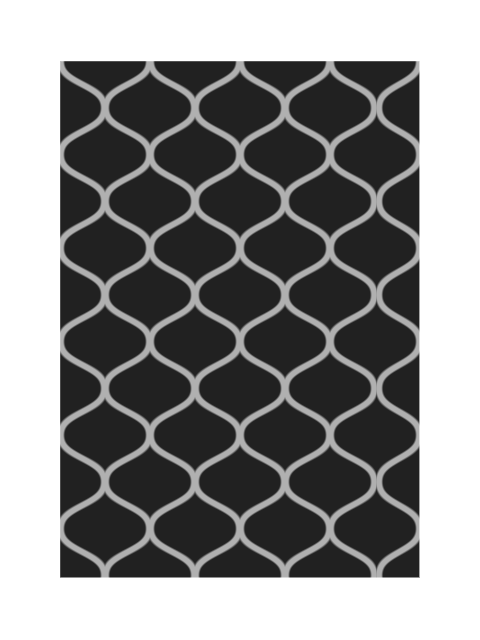
A WebGL 1 fragment shader for this pattern:

```glsl
precision highp float;

uniform vec2 u_resolution;

// Lengths are in canvas widths; the canvas is 1 wide and 4/3 high.
const vec2 CANVAS = vec2(1.0, 1.33333);
const vec2 PANEL_MIN = vec2(0.1255, 0.1302);
const vec2 PANEL_MAX = vec2(0.8738, 1.2057);
const float LATTICE_LEFT = 0.125;
const float LATTICE_TOP = 1.206;
const float STRAND_PITCH = 0.09375;  // two strands per ogee column
const float WAVE_HEIGHT = 0.1948;    // one ogee from tip to tip
const int STRANDS = 8;
const float HALF_WIDTH = 0.0066;
const float JOIN_GAP = 0.0017;       // strand inset at each junction
const float LAST_SHIFT = 0.0034;     // widens the joins of the last column
const float SHOULDER = 0.06;         // third harmonic, flattens the slopes
const float SOFTNESS = 0.0028;
const vec3 PAPER = vec3(1.0);
const vec3 GROUND = vec3(0.13);
const vec3 LINE = vec3(0.69);
const float TAU = 6.2831853;

// Shouldered cosine in x, its derivative in y.
vec2 ogeeWave(float t) {
  float value = cos(t) - SHOULDER * cos(3.0 * t);
  float slope = -sin(t) + 3.0 * SHOULDER * sin(3.0 * t);
  return vec2(value, slope) / (1.0 - SHOULDER);
}

// Distance to the nearest strand; neighbours mirror one another.
float latticeDistance(vec2 p) {
  vec2 wave = ogeeWave(TAU * (LATTICE_TOP - p.y) / WAVE_HEIGHT);
  float nearest = 1.0;
  for (int i = 0; i < STRANDS; i++) {
    float index = float(i);
    float side = mod(index, 2.0) < 0.5 ? -1.0 : 1.0;
    float shift = i == STRANDS - 1 ? LAST_SHIFT : 0.0;
    float amplitude = 0.5 * STRAND_PITCH - JOIN_GAP - shift;
    float center = LATTICE_LEFT + (index + 0.5) * STRAND_PITCH + shift;
    float gradient = amplitude * wave.y * TAU / WAVE_HEIGHT;
    float across = abs(p.x - center - side * amplitude * wave.x);
    nearest = min(nearest, across / sqrt(1.0 + gradient * gradient));
  }
  return nearest;
}

// Signed distance to the panel, negative inside.
float panelDistance(vec2 p) {
  vec2 d = abs(p - 0.5 * (PANEL_MIN + PANEL_MAX)) - 0.5 * (PANEL_MAX - PANEL_MIN);
  return max(d.x, d.y);
}

void main() {
  vec2 p = gl_FragCoord.xy / u_resolution * CANVAS;
  float pixel = 1.0 / u_resolution.x;

  // Strands over the dark ground
  float edge = latticeDistance(p) - HALF_WIDTH;
  float line = 1.0 - smoothstep(-SOFTNESS, SOFTNESS, edge);
  vec3 color = mix(GROUND, LINE, line);

  // Plain margin, continuous across the canvas edges
  float margin = smoothstep(-0.6 * pixel, 0.6 * pixel, panelDistance(p));
  gl_FragColor = vec4(mix(color, PAPER, margin), 1.0);
}
```
